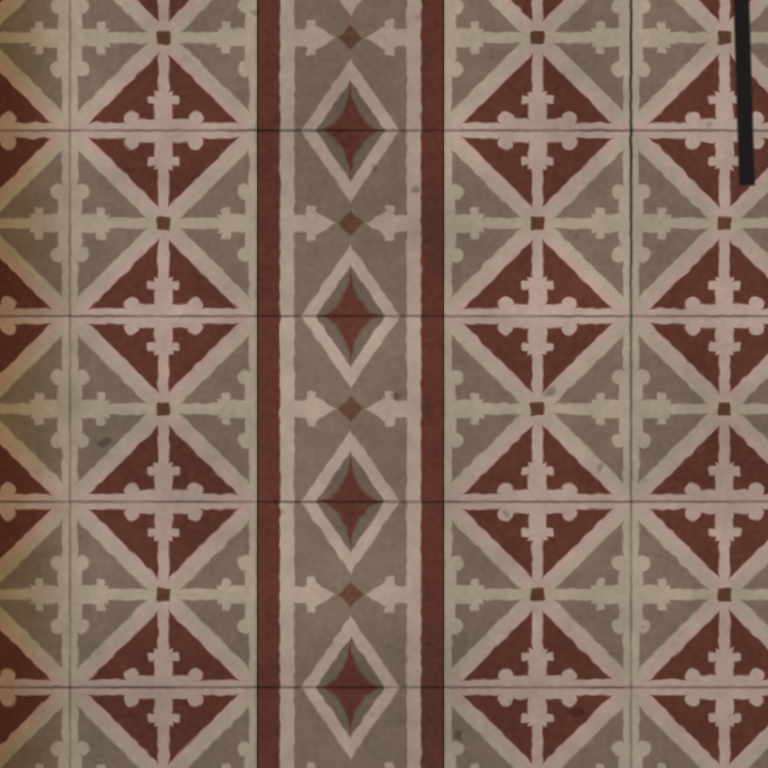
Reproduce this pattern procedurally as a Shadertoy shader.

```glsl
const vec3 CREAM = vec3(.64, .57, .515);
const vec3 TAUPE = vec3(.455, .395, .34);
const vec3 MAROON = vec3(.35, .205, .165);
const vec3 UMBER = vec3(.34, .23, .17);

vec2 hash2(vec2 p) {
    p = vec2(dot(p, vec2(127.1, 311.7)), dot(p, vec2(269.5, 183.3)));
    return fract(sin(p) * 43758.5) * 2. - 1.;
}

float gradientNoise(vec2 p) {
    vec2 i = floor(p), f = fract(p);
    vec2 s = f * f * f * (f * (f * 6. - 15.) + 10.);
    vec2 e = vec2(1, 0);
    float low = mix(dot(hash2(i), f), dot(hash2(i + e), f - e), s.x);
    float high = mix(dot(hash2(i + e.yx), f - e.yx), dot(hash2(i + 1.), f - 1.), s.x);
    return mix(low, high, s.y);
}

float box(vec2 p, vec2 halfSize) {
    vec2 d = abs(p) - halfSize;
    return length(max(d, 0.)) + min(max(d.x, d.y), 0.);
}

float rhombus(vec2 p, vec2 r) {
    return (dot(abs(p) / r, vec2(1)) - 1.) * r.x * r.y / length(r);
}

// Coverage of a shape given its distance in tile units
float fill(float d) {
    float soft = max(.01, 1. / (iResolution.y * .242));
    return smoothstep(soft, -soft, d);
}

// Stepped fleur: x runs from the tile centre to its edge
float fleur(vec2 q) {
    float d = q.y - .03;
    d = min(d, box(q - vec2(.39, 0), vec2(.1, .05)));
    d = min(d, box(q - vec2(.335, 0), vec2(.012, .075)) - .012);
    d = min(d, box(q - vec2(.46, 0), vec2(.025, .16)));
    return min(d, length(q - vec2(.438, .17)) - .042);
}

vec3 fieldTile(vec2 p) {
    vec2 a = abs(p);
    bool upright = a.y > a.x;
    vec2 q = upright ? a.yx : a;
    float wedge = max(max(-fleur(q), .045 - (q.x - q.y) * .707), q.x - .457);
    vec3 ground = CREAM + (upright ? vec3(.015, -.005, .005) : vec3(-.01, .005, -.01));
    vec3 col = mix(ground, upright ? MAROON : TAUPE, fill(wedge));
    return mix(col, UMBER, fill(box(p, vec2(.025)) - .01));
}

vec3 borderTile(vec2 p) {
    vec2 a = abs(p);
    vec3 col = mix(CREAM, TAUPE, fill(a.x - .3));

    // Side fleurs pointing at the central stud
    float bud = rhombus(a - vec2(.2, 0), vec2(.12, .075));
    bud = min(bud, box(a - vec2(.21, 0), vec2(.012, .085)) - .012);
    bud = min(bud, box(a - vec2(.27, 0), vec2(.06, .045)));
    col = mix(col, CREAM, fill(bud));
    col = mix(col, UMBER + .03, fill(rhombus(p, vec2(.066))));

    // Lozenge and star centred on the horizontal joint
    vec2 m = vec2(a.x, .5 - a.y);
    col = mix(col, CREAM, fill(rhombus(m, vec2(.265, .385))));
    col = mix(col, TAUPE * .88, fill(rhombus(m, vec2(.185, .27))));
    vec2 s = pow(m / vec2(.165, .25), vec2(.62));
    col = mix(col, MAROON, fill((s.x + s.y - 1.) * .09));

    return mix(col, MAROON, fill(.378 - a.x));
}

void mainImage(out vec4 fragColor, in vec2 fragCoord) {
    vec2 uv = fragCoord / iResolution.y;

    // Hand-laid edges wander slightly
    vec2 wobble = vec2(gradientNoise(uv * 75.), gradientNoise(uv * 75. + 40.)) * .012;
    vec2 grid = (uv - vec2(.0911, .105)) / vec2(.2435, .2417);
    vec2 cell = floor(grid);
    vec2 p = fract(grid) - .5;
    vec3 col = cell.x == 1. ? borderTile(p + wobble) : fieldTile(p + wobble);

    // Joints, with a deeper gap on the right
    vec2 gap = .5 - abs(p + wobble * .4);
    float worn = .65 + .5 * gradientNoise(uv * 14.);
    col *= 1. - .5 * worn * fill(gap.y - .006);
    float deep = smoothstep(.012, .004, abs(uv.x - .821)) * smoothstep(.2, .9, uv.y);
    col *= 1. - (.35 * worn + .45 * deep) * fill(gap.x - .006);

    // Tile shade, stains and fine grain
    col *= 1. + .025 * hash2(cell + 3.).x;
    col *= 1. + .12 * gradientNoise(uv * 6.) + .09 * gradientNoise(uv * 28.);
    col += .035 * gradientNoise(uv * 110.);
    float chips = smoothstep(.42, .58, gradientNoise(uv * 34. + 9.));
    col *= 1. - .22 * chips;

    // Warm shadow along the left and a dark post at upper right
    col *= mix(vec3(.8, .71, .56), vec3(1), smoothstep(-.02, .12, uv.x));
    col *= mix(.93, 1., smoothstep(0., .3, uv.y));
    float post = box(uv - vec2(.969 - .03 * (uv.y - .88), .9), vec2(.009, .14));
    col = mix(col, vec3(.13, .11, .11), smoothstep(.004, -.002, post));

    fragColor = vec4(clamp(col, 0., 1.), 1);
}
```
